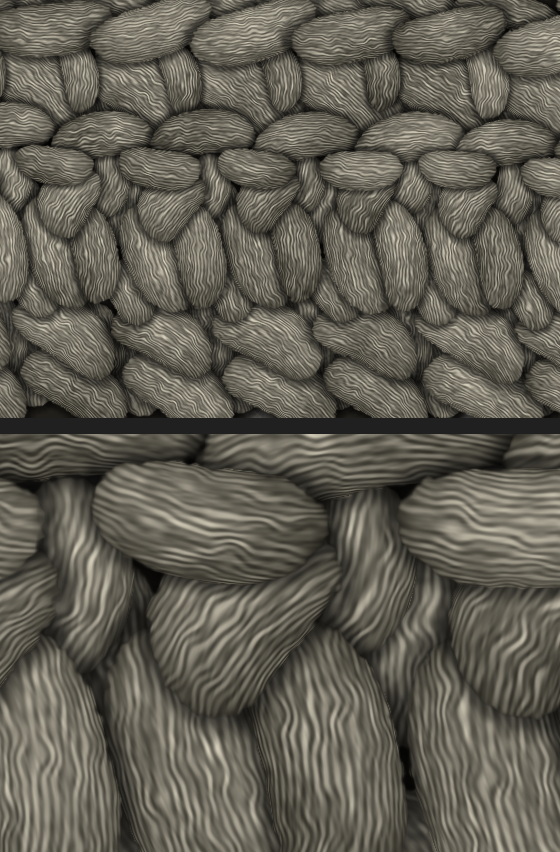
Top, the full canvas; bottom, a detail of the centre.
A WebGL 1 fragment shader for this texture:

```glsl
precision highp float;

uniform vec2 u_resolution;

float hash(vec2 p) {
    p = fract(p * vec2(0.1031, 0.1137));
    p += dot(p, p.yx + 33.33);
    return fract((p.x + p.y) * p.x * 17.3);
}

float noise(vec2 p) {
    vec2 i = floor(p), f = fract(p);
    f = f * f * (3.0 - 2.0 * f);
    return mix(mix(hash(i), hash(i + vec2(1.0, 0.0)), f.x),
               mix(hash(i + vec2(0.0, 1.0)), hash(i + 1.0), f.x), f.y);
}

// Braided threads, broken into short slanted stitches along a strand
float threads(float along, float across, float seed) {
    float lane = (across + 0.16 * along) * 29.0
               + 1.7 * noise(vec2(along * 12.0, across * 11.0) + seed);
    float ridge = 1.0 - abs(fract(lane) - 0.5) * 2.0;
    float dash = noise(vec2(along * 11.0 + seed, floor(lane) * 7.0 + seed));
    float hair = noise(vec2(along * 24.0, across * 90.0) + seed);
    return smoothstep(0.05, 0.9, ridge) * (0.1 + 1.2 * dash) + 0.5 * hair;
}

// One rounded yarn strand per column; size holds half length and half width
void strandRow(inout vec3 color, vec2 p, vec2 center, vec2 size,
               float angle, float bend, float seed) {
    float column = floor(p.x - center.x + 0.5);
    float fuzz = 0.14 * (noise(p * 38.0) - 0.5) + 0.1 * (noise(p * 13.0) - 0.5);
    for (int k = -1; k <= 1; k++) {
        float id = column + float(k);
        vec2 key = vec2(id + 20.0, seed * 5.0);
        float vary = hash(key) - 0.5;
        float turn = angle + 0.2 * (hash(key + 3.7) - 0.5);
        vec2 shift = vec2(0.08 * vary, 0.07 * (hash(key + 8.1) - 0.5));
        vec2 q = p - center - vec2(id, 0.0) - shift;
        float c = cos(turn), s = sin(turn);
        q = vec2(c * q.x + s * q.y, c * q.y - s * q.x);

        vec2 extent = size * vec2(1.07, 1.12) * (1.0 + 0.12 * vary);
        float u = q.x / extent.x;
        float v = (q.y - bend * (0.4 - u * u)) / extent.y;
        float rim = pow(abs(u), 2.8) + v * v + fuzz;
        if (rim > 2.0) continue;

        // Contact shadow on whatever lies behind
        color *= mix(0.45, 1.0, smoothstep(0.9, 1.75, rim));

        float height = sqrt(max(0.0, 1.0 - rim));
        float across = asin(clamp(v, -1.0, 1.0)) * extent.y;
        float fiber = threads(q.x, across, seed * 3.1 + id * 1.7 + 40.0);
        float light = 0.12 + 0.47 * pow(height, 0.7);
        light += 0.12 * (c * v + s * u) * height;
        light += (fiber - 0.55) * (0.14 + 0.34 * height);
        light += 0.09 * vary + 0.2 * (noise(p * 2.5 + seed) - 0.5);
        vec3 yarn = mix(vec3(0.10, 0.092, 0.07), vec3(0.76, 0.737, 0.665),
                        clamp(light, 0.0, 1.1));
        color = mix(color, yarn, smoothstep(1.06, 0.9, rim));
    }
}

void main() {
    vec2 p = gl_FragCoord.xy / u_resolution.y * 4.145;
    p.y += 0.025 * sin(p.x * 1.3) + 0.022 * (p.x - 2.8);

    // Dark gaps with a few pale openings
    vec3 color = mix(vec3(0.13, 0.12, 0.10), vec3(0.42, 0.41, 0.40),
                     smoothstep(0.55, 0.85, noise(p * 2.3 + 4.0)));

    // Bottom row of slanted loops
    strandRow(color, p, vec2(0.28, 0.42), vec2(0.38, 0.22), -1.1, 0.0, 1.0);
    strandRow(color, p, vec2(0.02, 0.78), vec2(0.42, 0.22), -1.35, 0.08, 2.0);
    strandRow(color, p, vec2(0.78, 0.27), vec2(0.56, 0.27), -0.48, 0.10, 3.0);
    strandRow(color, p, vec2(0.66, 0.80), vec2(0.53, 0.27), -0.50, 0.12, 4.0);

    // Middle row of upright stitches
    strandRow(color, p, vec2(0.22, 2.05), vec2(0.36, 0.20), -1.4, 0.0, 5.0);
    strandRow(color, p, vec2(0.27, 1.28), vec2(0.32, 0.20), -0.95, 0.04, 6.0);
    strandRow(color, p, vec2(0.06, 2.30), vec2(0.32, 0.17), 1.35, -0.06, 7.0);
    strandRow(color, p, vec2(0.54, 1.58), vec2(0.53, 0.245), -1.22, -0.06, 8.0);
    strandRow(color, p, vec2(0.95, 1.64), vec2(0.52, 0.215), -1.42, 0.08, 9.0);
    strandRow(color, p, vec2(0.66, 2.14), vec2(0.34, 0.23), 1.0, 0.08, 10.0);

    // Upper row of broad loops
    strandRow(color, p, vec2(0.12, 3.02), vec2(0.44, 0.24), -0.75, 0.0, 11.0);
    strandRow(color, p, vec2(0.44, 3.24), vec2(0.56, 0.33), -0.58, 0.08, 12.0);
    strandRow(color, p, vec2(0.80, 3.40), vec2(0.37, 0.17), 1.75, -0.07, 13.0);

    // Chain between the rows
    strandRow(color, p, vec2(0.05, 2.78), vec2(0.52, 0.215), 0.14, 0.09, 14.0);
    strandRow(color, p, vec2(0.56, 2.49), vec2(0.38, 0.175), -0.05, -0.04, 15.0);

    // Chain along the top edge
    strandRow(color, p, vec2(0.10, 4.10), vec2(0.56, 0.17), -0.25, 0.05, 16.0);
    strandRow(color, p, vec2(0.49, 3.82), vec2(0.58, 0.235), 0.24, -0.06, 17.0);

    gl_FragColor = vec4(clamp(color, 0.0, 1.0), 1.0);
}
```
